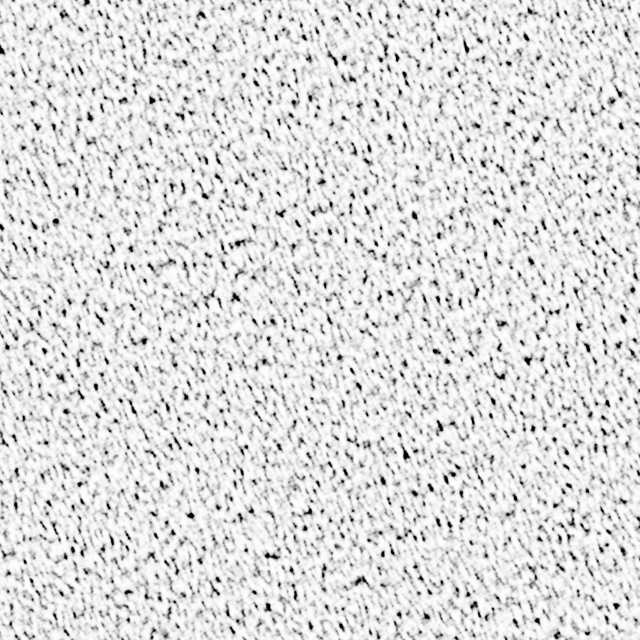
A Shadertoy shader for this texture:

```glsl
// Pale rough plaster: short dark pits leaning to the left over a white ground.
// Four stretched layers of gradient noise are summed to a bell-shaped height,
// and an exponential curve turns it into mostly white with a few black pits.

const vec3  PAPER = vec3(1.0);           // lightest tone
const vec3  INK = vec3(0.0);             // darkest tone
const float MEDIAN_SHADE = 0.076;        // darkness at the middle height
const float SHADE_GROWTH = 1.09;         // how fast the pits darken

// Layers: cells per canvas (across, along the grain), lean from vertical, weight
const vec4  STREAKS = vec4(122.0, 54.0, 0.42, 1.00);
const vec4  SLIVERS = vec4(138.0, 64.0, 0.27, 0.75);
const vec4  PITS = vec4(150.0, 76.0, 0.62, 0.80);
const vec4  CROSS_GRAIN = vec4(190.0, 125.0, -1.02, 0.50);
const float PATCH_SCALE = 5.0;           // broad paler and darker areas
const float PATCH_STRENGTH = 0.03;

const float NOISE_DEVIATION = 0.2157;    // standard deviation of gradientNoise
const int   SUBSAMPLES = 2;              // per pixel side

// Unit gradient with a random direction for each lattice point
vec2 latticeGradient(ivec2 cell) {
    uvec2 q = uvec2(cell) * uvec2(1597334673u, 3812015801u);
    uint h = q.x ^ q.y;
    h = (h ^ (h >> 16)) * 2146121005u;
    h = (h ^ (h >> 15)) * 2221713035u;
    h ^= h >> 16;
    float angle = 6.28319 * float(h & 65535u) / 65536.0;
    return vec2(cos(angle), sin(angle));
}

// Gradient noise scaled to unit deviation
float gradientNoise(vec2 p) {
    ivec2 cell = ivec2(floor(p));
    vec2 f = fract(p);
    vec2 fade = f * f * f * (f * (f * 6.0 - 15.0) + 10.0);
    vec4 corner;
    for (int i = 0; i < 4; i++) {
        ivec2 offset = ivec2(i & 1, i >> 1);
        corner[i] = dot(latticeGradient(cell + offset), f - vec2(offset));
    }
    vec2 sides = mix(corner.xz, corner.yw, fade.x);
    return mix(sides.x, sides.y, fade.y) / NOISE_DEVIATION;
}

// One layer of noise stretched along its leaning grain
float grainLayer(vec2 p, vec4 layer, float seed) {
    vec2 across = vec2(cos(layer.z), sin(layer.z));
    vec2 along = vec2(-across.y, across.x);
    vec2 grain = vec2(dot(p, across), dot(p, along)) * layer.xy;
    return layer.w * gradientNoise(grain + seed);
}

// Darkness of the surface, 0 to 1
float shade(vec2 p) {
    float height = grainLayer(p, STREAKS, 17.3)
                 + grainLayer(p, SLIVERS, 1204.6)
                 + grainLayer(p, PITS, 331.7)
                 + grainLayer(p, CROSS_GRAIN, 713.1);
    height /= length(vec4(STREAKS.w, SLIVERS.w, PITS.w, CROSS_GRAIN.w));
    height += PATCH_STRENGTH * gradientNoise(p * PATCH_SCALE + 91.4);
    return min(MEDIAN_SHADE * exp(SHADE_GROWTH * height), 1.0);
}

void mainImage(out vec4 fragColor, in vec2 fragCoord) {
    // Average a small grid of samples to smooth the edges
    float darkness = 0.0;
    for (int y = 0; y < SUBSAMPLES; y++) {
        for (int x = 0; x < SUBSAMPLES; x++) {
            vec2 jitter = (vec2(x, y) + 0.5) / float(SUBSAMPLES) - 0.5;
            darkness += shade((fragCoord + jitter) / iResolution.y);
        }
    }
    darkness /= float(SUBSAMPLES * SUBSAMPLES);
    fragColor = vec4(mix(PAPER, INK, darkness), 1.0);
}
```
